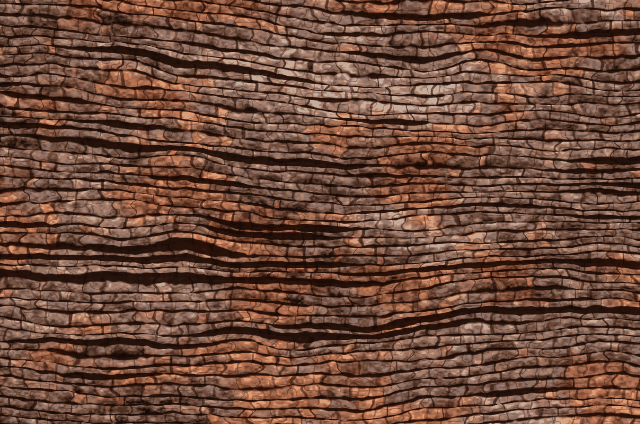
Reproduce this texture procedurally as a WebGL 1 fragment shader.

```glsl
precision highp float;
uniform vec2 u_resolution;

const float ROWS = 40.0;
const float BLOCKS = 21.0;

float hash(vec2 p) {
  return fract(sin(dot(p, vec2(127.1, 311.7))) * 43758.55);
}

float noise(vec2 p) {
  vec2 i = floor(p);
  vec2 f = fract(p);
  f = f * f * (3.0 - 2.0 * f);
  float low = mix(hash(i), hash(i + vec2(1.0, 0.0)), f.x);
  float high = mix(hash(i + vec2(0.0, 1.0)), hash(i + 1.0), f.x);
  return mix(low, high, f.y);
}

float fbm(vec2 p) {
  float sum = 0.0;
  float amp = 0.533;
  for (int i = 0; i < 4; i++) {
    sum += amp * noise(p);
    p = p * 2.03 + 17.3;
    amp *= 0.5;
  }
  return sum;
}

// Height across the grain: sagging at the upper middle, rising at lower right
float grainHeight(vec2 p) {
  float sag = 0.10 * smoothstep(0.15, 1.1, p.x) * smoothstep(0.35, 0.85, p.y);
  float rise = 0.05 * smoothstep(0.85, 1.5, p.x) * (1.0 - smoothstep(0.2, 0.6, p.y));
  float wave = 0.035 * noise(p * vec2(2.6, 4.0)) + 0.012 * noise(p * vec2(9.0, 13.0));
  return p.y + sag - rise + wave;
}

// Jittered cuts along a row: x = distance to the nearest cut, y = block id, z = cut id
vec3 blockCuts(float u, float row) {
  float cell = floor(u);
  float nearest = 9.0;
  float cutId = 0.0;
  float blockId = 0.0;
  for (int k = -1; k <= 1; k++) {
    float id = cell + float(k);
    float cut = id + 0.8 * hash(vec2(id, row));
    float gap = abs(u - cut);
    if (gap < nearest) {
      nearest = gap;
      cutId = id;
    }
    if (u >= cut) blockId = id;
  }
  return vec3(nearest, blockId, cutId);
}

// Bark colours from deep crack to bleached face
vec3 barkColor(float t) {
  vec3 c = mix(vec3(0.09, 0.035, 0.02), vec3(0.15, 0.07, 0.04), smoothstep(0.0, 0.08, t));
  c = mix(c, vec3(0.31, 0.19, 0.14), smoothstep(0.08, 0.25, t));
  c = mix(c, vec3(0.47, 0.31, 0.24), smoothstep(0.25, 0.45, t));
  c = mix(c, vec3(0.58, 0.44, 0.39), smoothstep(0.45, 0.65, t));
  c = mix(c, vec3(0.70, 0.49, 0.39), smoothstep(0.65, 0.8, t));
  return mix(c, vec3(0.80, 0.67, 0.59), smoothstep(0.8, 0.98, t));
}

void main() {
  vec2 p = gl_FragCoord.xy / u_resolution.y;
  float soft = ROWS / u_resolution.y;

  // Uneven rows along the grain
  float v = grainHeight(p) * ROWS;
  v += 0.9 * noise(vec2(p.x * 7.0, v * 0.6)) + 0.25 * noise(p * vec2(32.0, 40.0));
  float row = floor(v);
  float across = fract(v);
  float ragged = noise(p * vec2(75.0, 110.0)) - 0.5;

  // Long cracks between rows, opening into crevices
  float edge = floor(v + 0.5);
  float band = exp(-pow((p.y - 0.42) / 0.14, 2.0));
  float opening = noise(vec2(p.x * 3.2 + edge * 5.7, edge * 3.1));
  float crevice = smoothstep(0.62, 0.95, opening + 0.12 * band);
  float width = 0.02 + 0.10 * noise(vec2(p.x * 11.0, edge * 9.3)) + 0.30 * crevice;
  float rowGap = min(across, 1.0 - across) + 0.14 * ragged;
  float rowFace = smoothstep(width - 0.5 * soft, width + 1.1 * soft, rowGap);

  // Short cracks splitting each row into blocks
  float bend = 0.45 * noise(p * vec2(35.0, 60.0));
  vec3 cuts = blockCuts(p.x * BLOCKS + bend + hash(vec2(row, 4.0)) * 9.0, row);
  float cutWidth = 0.01 + 0.06 * hash(vec2(cuts.z, row + 31.0));
  float cutSoft = BLOCKS / u_resolution.y;
  float cutFace = smoothstep(cutWidth - 0.4 * cutSoft, cutWidth + 1.1 * cutSoft, cuts.x);
  cutFace = mix(1.0, cutFace, 0.35 + 0.6 * hash(vec2(cuts.z + 8.0, row)));

  // Hairline checks
  float check = abs(noise(p * vec2(48.0, 70.0) + 40.0) - 0.5);
  float hairline = mix(0.68, 1.0, smoothstep(0.01, 0.09, check));

  // Face brightness: grain, block shade, weathering and light from above
  float grain = fbm(vec2(p.x * 55.0, v * 2.4)) - 0.5;
  float fleck = noise(p * vec2(150.0, 210.0)) - 0.5;
  float shade = hash(vec2(cuts.y, row)) - 0.5;
  float weather = fbm(p * vec2(3.0, 6.5) + 8.0) - 0.5;
  vec2 bleachOffset = (p - vec2(0.95, 0.80)) / vec2(0.55, 0.13);
  float bleach = 0.13 * exp(-dot(bleachOffset, bleachOffset));
  float tone = 0.63 + 0.85 * grain + 0.28 * fleck + 0.28 * shade + 0.5 * weather;
  tone += bleach + 0.32 * (across - 0.5);
  tone *= mix(0.12, 1.0, rowFace) * mix(0.25, 1.0, cutFace) * hairline;

  // Rusty and grey patches
  float rust = fbm(p * vec2(5.0, 9.0) + 23.0) + 0.25 * shade;
  vec3 tint = mix(vec3(0.96, 1.01, 1.04), vec3(1.07, 0.93, 0.80), smoothstep(0.4, 0.66, rust));
  gl_FragColor = vec4(barkColor(clamp(tone, 0.0, 1.0)) * tint, 1.0);
}
```
